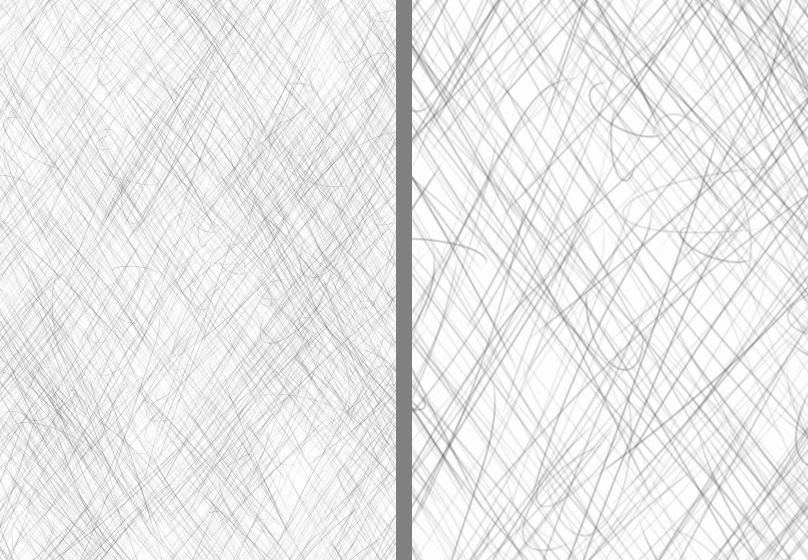
Left, the full canvas; right, a detail of the centre.
Reproduce this pattern procedurally as a Shadertoy shader.

```glsl
// Crossed pencil scribble: bundles of fine grey diagonal strokes and loose curls on white paper.

const vec3 PAPER = vec3(0.992);
const vec3 GRAPHITE = vec3(0.2);
const float LINE_WIDTH = 0.0012;   // in canvas heights
const float LEAN = 0.6;            // main stroke angle from the vertical
const int COLUMNS = 7;
const int ROWS = 9;
const int STROKES = 16;            // strokes per bundle
const int CURLS = 90;

vec4 hash4(float n) {
    return fract(sin(n * vec4(12.9898, 78.233, 37.719, 93.989)) * 43758.5453);
}

vec2 rotate(vec2 p, float angle) {
    float c = cos(angle), s = sin(angle);
    return vec2(c * p.x - s * p.y, s * p.x + c * p.y);
}

// Coverage of a thin line; keeps its total ink when thinner than a pixel.
float lineInk(float dist, float width, float pixel) {
    float reach = max(width, pixel);
    return width / reach * (1.0 - smoothstep(0.0, reach, dist));
}

// One nearly straight stroke along y, bowed and hooked at its upper end.
float strokeInk(vec2 q, float halfLength, float bow, float hook, float pixel) {
    float t = q.y / halfLength;
    if (abs(t) > 1.0) return 0.0;
    float t2 = t * t;
    float t7 = t > 0.0 ? t2 * t2 * t2 * t : 0.0;
    float path = bow * t2 + hook * t7 * t;
    float slope = (2.0 * bow * t + 8.0 * hook * t7) / halfLength;
    float dist = abs(q.x - path) / sqrt(1.0 + slope * slope);
    float pressure = 1.0 - smoothstep(0.8, 1.0, abs(t));
    return pressure * lineInk(dist, LINE_WIDTH, pixel);
}

// Light left after a bundle of almost parallel strokes.
float bundleLight(vec2 p, vec2 center, float angle, float seed, float pixel) {
    vec4 shape = hash4(seed);
    float spread = mix(0.05, 0.12, shape.x);
    float reach = mix(0.14, 0.28, shape.y);
    vec2 q = rotate(p - center, angle);
    if (abs(q.x) > spread + 0.12 || abs(q.y) > reach + 0.08) return 1.0;

    float light = 1.0;
    for (int i = 0; i < STROKES; i++) {
        vec4 h = hash4(seed + 0.37 * float(i + 1));
        vec4 g = hash4(seed + 0.37 * float(i + 1) + 211.3);
        float lane = (float(i) + h.x * 1.5) / float(STROKES) * 2.0 - 1.0;
        vec2 s = q - vec2(lane * spread, (h.y - 0.5) * 0.16);
        s.x -= (h.z - 0.5) * 0.26 * s.y;
        float bow = (g.x - 0.5) * 0.025;
        float hook = (g.y - 0.5) * 0.05 * step(0.65, g.z);
        float opacity = mix(0.07, 0.36, h.w * h.w * mix(0.6, 1.0, shape.z));
        light *= 1.0 - opacity * strokeInk(s, reach * mix(0.6, 1.0, g.w), bow, hook, pixel);
    }
    return light;
}

// Open arc of an ellipse, drawn only on the side facing the given direction.
float curlInk(vec2 q, vec2 radii, vec2 facing, float pixel) {
    vec2 e = q / radii;
    float f = max(length(e), 0.001);
    float dist = abs(f - 1.0) * f / max(length(e / radii), 0.001);
    float arc = smoothstep(-0.3, 0.3, dot(e / f, facing));
    return arc * lineInk(dist, LINE_WIDTH, pixel);
}

// Both hatch directions, spread over a jittered grid wider than the canvas.
float hatchLight(vec2 p, float aspect, float pixel) {
    float light = 1.0;
    for (int y = 0; y < ROWS; y++)
    for (int x = 0; x < COLUMNS; x++)
    for (int side = 0; side < 2; side++) {
        float seed = float((y * COLUMNS + x) * 2 + side) * 7.13 + 3.1;
        vec4 h = hash4(seed + 601.7);
        vec2 cell = (vec2(x, y) + mix(vec2(-0.1), vec2(1.1), h.xy)) / vec2(COLUMNS, ROWS);
        vec2 center = mix(vec2(-0.1), vec2(aspect, 1.0) + 0.1, cell);
        float angle = (side == 0 ? LEAN : -LEAN) + (h.z - 0.5) * 0.34;
        light *= bundleLight(p, center, angle, seed, pixel);
    }
    return light;
}

// Loose turns of the pencil between the hatching.
float curlLight(vec2 p, float aspect, float pixel) {
    float light = 1.0;
    for (int i = 0; i < CURLS; i++) {
        vec4 h = hash4(float(i) * 3.71 + 907.3);
        vec4 g = hash4(float(i) * 3.71 + 1301.9);
        vec2 q = rotate(p - h.xy * vec2(aspect, 1.0), (h.z - 0.5) * 3.0);
        float size = mix(0.02, 0.1, h.w * h.w);
        vec2 radii = size * vec2(mix(0.2, 0.6, g.x), 1.0);
        vec2 facing = rotate(vec2(0.0, 1.0), g.y * 6.2832);
        light *= 1.0 - mix(0.1, 0.27, g.z) * curlInk(q, radii, facing, pixel);
    }
    return light;
}

void mainImage(out vec4 fragColor, in vec2 fragCoord) {
    float pixel = 1.0 / iResolution.y;
    float aspect = iResolution.x / iResolution.y;
    vec2 p = fragCoord * pixel;
    float light = hatchLight(p, aspect, pixel) * curlLight(p, aspect, pixel);
    fragColor = vec4(mix(GRAPHITE, PAPER, light), 1.0);
}
```
